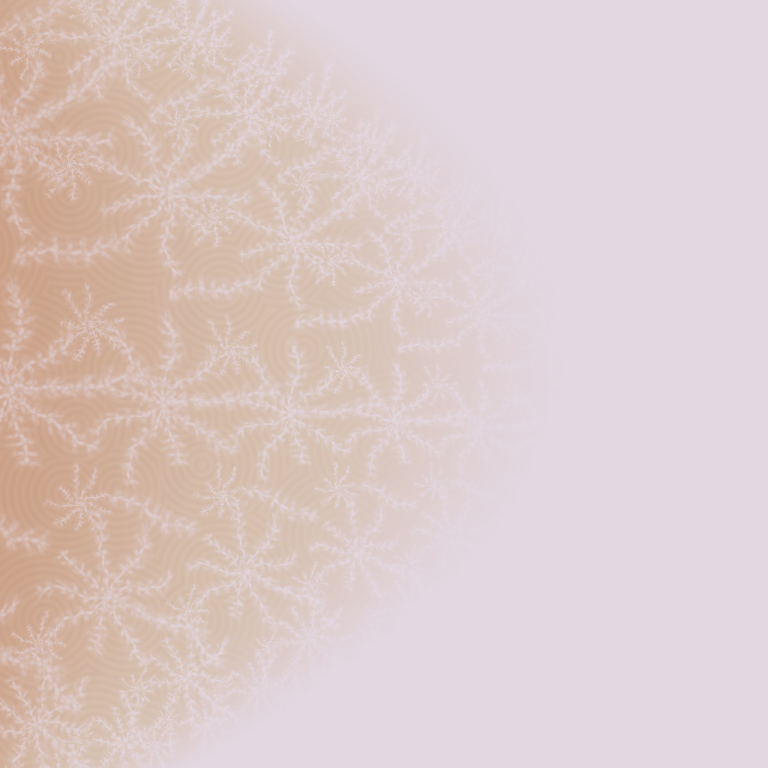
Reproduce this background procedurally as a three.js fragment shader.

```glsl
varying vec2 vUv;

vec2 hash2(vec2 p) {
  return fract(sin(vec2(dot(p, vec2(127.1, 311.7)), dot(p, vec2(269.5, 183.3)))) * 4375.85);
}

// Distance to the nearest scattered point
float cellular(vec2 p) {
  vec2 cell = floor(p), local = fract(p);
  float nearest = 2.0;
  for (int y = -1; y <= 1; y++) {
    for (int x = -1; x <= 1; x++) {
      vec2 offset = vec2(float(x), float(y));
      nearest = min(nearest, length(offset + hash2(cell + offset) - local));
    }
  }
  return nearest;
}

// Stem with slanted barbs; along runs from 0 to 1
float feather(float along, float across) {
  float v = abs(across);
  float tooth = abs(fract(7.0 * along - 5.0 * v) - 0.5);
  float barbs = smoothstep(0.1, 0.42, tooth) * (1.0 - smoothstep(0.03, 0.13, v));
  float stem = exp(-v * v * 1800.0);
  float haze = 0.3 * exp(-v * v * 140.0);
  float ends = smoothstep(-0.05, 0.02, along) * (1.0 - smoothstep(0.85, 1.0, along));
  return max(max(stem, 0.8 * barbs), haze) * ends;
}

// Curved feathers around a centre
float frond(vec2 q) {
  float r = length(q);
  if (r > 1.1) return 0.0;
  float sector = 6.28318 / 9.0;
  float angle = atan(q.y, q.x) + 0.22 * sin(3.0 * r);
  float id = floor(angle / sector + 0.5);
  float reach = 0.85 + 0.15 * cos(mod(id, 9.0) * 2.4);
  return feather(r / reach, r * (angle - id * sector));
}

float garland(vec2 q, vec2 a, vec2 b) {
  vec2 axis = b - a;
  float size = length(axis);
  vec2 dir = axis / size;
  vec2 d = q - a;
  return feather(dot(d, dir) / size, dot(d, vec2(-dir.y, dir.x)) * 0.85);
}

// A frond, its small offshoot and two linking garlands
float cluster(vec2 q) {
  q += 0.035 * sin(9.0 * q.yx) + 0.012 * sin(31.0 * q.yx + 1.0);
  float shape = max(frond(q), frond((q - vec2(1.05, 0.0)) / 0.45));
  shape = max(shape, garland(q, vec2(0.0), vec2(-0.84, -1.0)));
  return max(shape, garland(q, vec2(-0.3, 1.0), vec2(-1.2, 0.62)));
}

// Rows of clusters shrinking towards a common focus
float lace(vec2 p) {
  vec2 focus = vec2(1.13, 0.4);
  float cover = 0.0;
  for (int row = -4; row <= 6; row++) {
    float j = float(row);
    float turn = atan(0.5 * (j - 0.8));
    vec2 start = vec2(-0.8 - 0.103 * sqrt(1.0 + (j - 0.45) * (j - 0.45)), 0.132 - 0.57 * turn);
    float size = 0.132 / sqrt(1.0 + 0.16 * (j - 0.8) * (j - 0.8));
    float angle = 2.45 - 1.1 * turn;
    float c = cos(angle), s = sin(angle);
    for (int column = -2; column <= 6; column++) {
      float shrink = pow(0.82, float(column));
      vec2 q = (p - focus - start * shrink) / (size * shrink);
      if (dot(q, q) < 2.5) {
        cover = max(cover, cluster(mat2(c, -s, s, c) * q));
      }
    }
  }
  return cover;
}

void main() {
  vec2 p = vUv;
  vec3 lavender = vec3(0.89, 0.845, 0.885);
  vec3 sand = vec3(0.84, 0.75, 0.685);
  vec3 clay = vec3(0.795, 0.625, 0.525);

  // Warm ground inside a curved edge
  float edge = 0.745 - 1.7 * (p.y - 0.54) * (p.y - 0.54);
  float depth = (edge - p.x) / (max(edge, 0.2) + 0.15);
  vec3 color = mix(lavender, sand, smoothstep(-0.04, 0.42, depth));
  color = mix(color, clay, smoothstep(0.38, 0.9, depth));

  if (depth > -0.05) {
    // Faint rings in the gaps
    float inside = smoothstep(0.05, 0.5, depth);
    color += 0.008 * inside * sin(75.0 * cellular(p * 8.0 + 2.0));

    // Pale lace with a grainy sparkle
    float grain = 1.0 - smoothstep(0.15, 0.75, cellular(p * 130.0));
    float strength = mix(0.85, 0.55, smoothstep(0.1, 0.8, depth));
    color = mix(color, lavender, lace(p) * strength * (0.55 + 0.6 * grain));
  }
  gl_FragColor = vec4(color, 1.0);
}
```
